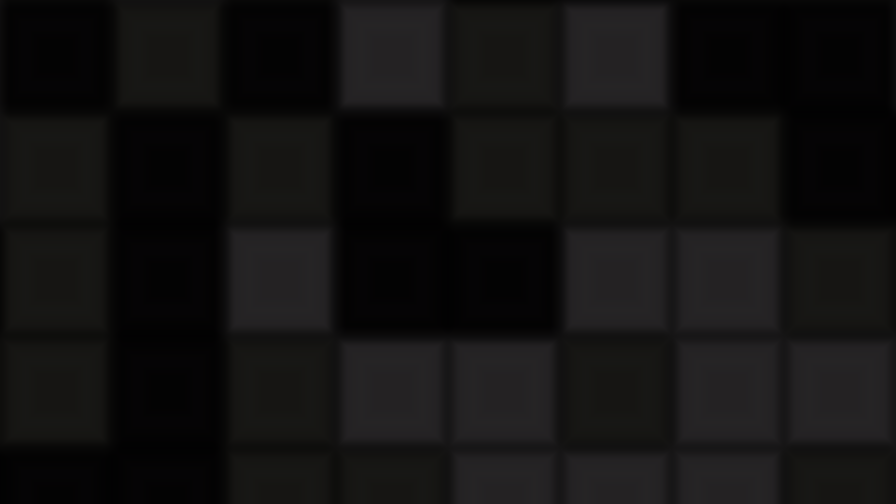
Write a WebGL 2 fragment shader that draws this background.

```glsl
#version 300 es
precision highp float;

uniform vec2 u_resolution;
out vec4 outColor;

#define ROWS 4.5
#define EDGE_BLUR 0.10
#define SEAM_WIDTH 0.12
#define SEAM_SHADE 0.34
#define RING_RADIUS 0.27
#define RING_GLOW 0.007
#define DARK_SHARE 0.30
#define LIGHT_SHARE 0.32
#define SEED 3.0

const vec3 BLACK = vec3(0.016, 0.013, 0.015);
const vec3 OLIVE = vec3(0.088, 0.086, 0.077);
const vec3 GRAY = vec3(0.143, 0.136, 0.141);

float hash(vec2 p) {
    return fract(sin(dot(p + SEED, vec2(127.1, 311.7))) * 43758.5453);
}

// One of three tones, picked per tile
vec3 tileTone(vec2 id) {
    float pick = hash(id);
    vec3 tone = pick < DARK_SHARE ? BLACK : OLIVE;
    return pick > 1.0 - LIGHT_SHARE ? GRAY : tone;
}

// Tones of the four nearest tiles, melted together at their borders
vec3 softTiles(vec2 id, vec2 f) {
    vec2 t = smoothstep(0.5 - EDGE_BLUR, 0.5 + EDGE_BLUR, f);
    vec3 upper = mix(tileTone(id), tileTone(id + vec2(1.0, 0.0)), t.x);
    vec3 lower = mix(tileTone(id + vec2(0.0, 1.0)), tileTone(id + 1.0), t.x);
    return mix(upper, lower, t.y);
}

void main() {
    // Square tiles counted from the top left corner
    vec2 p = vec2(gl_FragCoord.x, u_resolution.y - gl_FragCoord.y) / u_resolution.y * ROWS;
    vec2 id = floor(p - 0.5);
    vec2 f = fract(p - 0.5);
    vec3 color = softTiles(id, f);

    // Blurred dark seams
    vec2 border = abs(f - 0.5);
    float seam = 1.0 - smoothstep(0.0, SEAM_WIDTH, min(border.x, border.y));
    color *= 1.0 - SEAM_SHADE * seam;

    // Faint square ring inside each tile
    vec2 fromCenter = abs(fract(p) - 0.5);
    float d = max(fromCenter.x, fromCenter.y);
    float ring = 1.0 - smoothstep(0.0, 0.14, abs(d - RING_RADIUS));
    color += RING_GLOW * (ring - 0.4);

    outColor = vec4(max(color, 0.0), 1.0);
}
```
